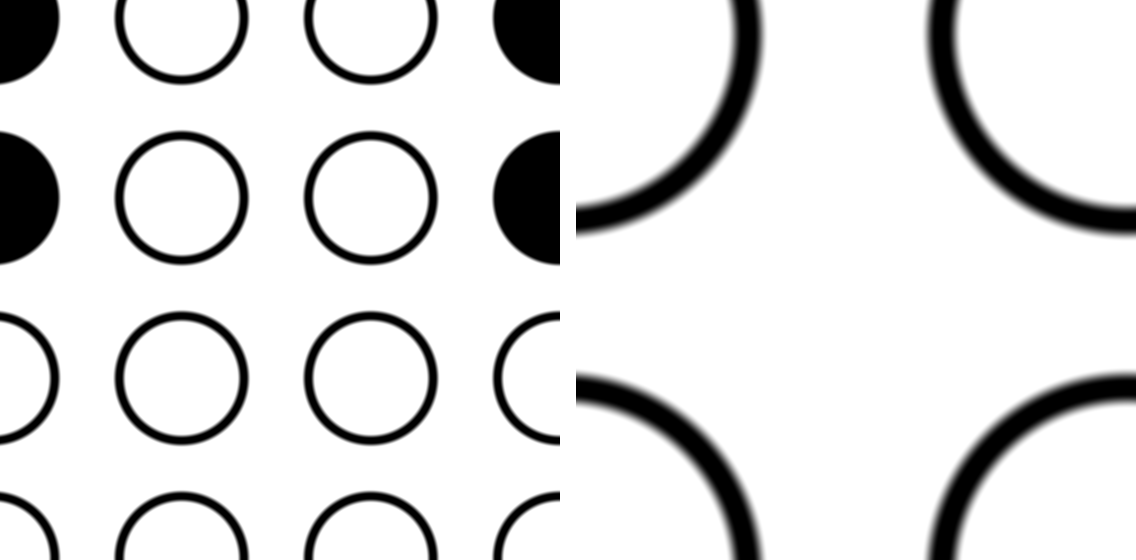
Left, the full canvas; right, a detail of the centre.
This pattern is drawn by a Shadertoy shader. Its source:

```glsl
// A sparse lattice of black circles on white, cropped by the canvas edges.
// Each point finds its nearest lattice centre; a distance function then draws
// either a thin ring or, in the upper rows of every third column, a solid disc.

const vec3 PAPER = vec3(1.0);
const vec3 INK = vec3(0.0);

const vec2 FIRST_CENTRE = vec2(-0.0134, 0.0026);
const vec2 PITCH = vec2(0.3378, 0.3219);
const float RADIUS = 0.1113;       // centreline of the outline
const float HALF_STROKE = 0.0080;
const float SOFTNESS = 0.0045;     // half width of the blurred edge

float discDistance(vec2 p, float radius) {
    return length(p) - radius;
}

float ringDistance(vec2 p, float radius, float halfStroke) {
    return abs(length(p) - radius) - halfStroke;
}

float coverage(float dist, float softness) {
    return 1.0 - smoothstep(-softness, softness, dist);
}

// Solid discs sit in every third column, from the third row upwards
bool isFilled(vec2 cell) {
    return mod(cell.x, 3.0) < 0.5 && cell.y > 1.5;
}

void mainImage(out vec4 fragColor, in vec2 fragCoord) {
    vec2 uv = fragCoord / iResolution.xy;
    float softness = max(SOFTNESS, 0.75 / iResolution.y);

    // Nearest lattice centre
    vec2 cell = floor((uv - FIRST_CENTRE) / PITCH + 0.5);
    vec2 local = uv - FIRST_CENTRE - cell * PITCH;

    // Ring or disc, sharing the same outer edge
    float dist = isFilled(cell)
        ? discDistance(local, RADIUS + HALF_STROKE)
        : ringDistance(local, RADIUS, HALF_STROKE);

    fragColor = vec4(mix(PAPER, INK, coverage(dist, softness)), 1.0);
}
```
